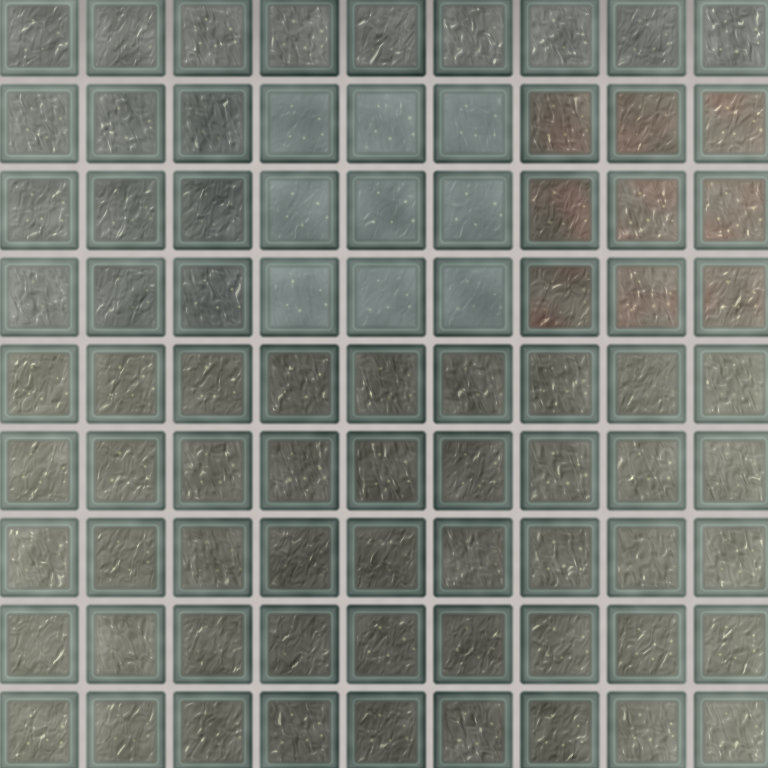
Give the GLSL for this texture, as a three.js fragment shader.

```glsl
// Wall of square glass blocks with crinkled panes, teal bevels and pale mortar joints.
varying vec2 vUv;

vec2 hash2(vec2 p) {
  p = vec2(dot(p, vec2(127.1, 311.7)), dot(p, vec2(269.5, 183.3)));
  return fract(sin(p) * 43758.5);
}

// Gradient noise, roughly -0.7 to 0.7
float noise(vec2 p) {
  vec2 i = floor(p), f = fract(p), u = f * f * f * (f * (f * 6.0 - 15.0) + 10.0);
  vec2 e = vec2(1.0, 0.0);
  float a = dot(hash2(i) * 2.0 - 1.0, f);
  float b = dot(hash2(i + e.xy) * 2.0 - 1.0, f - e.xy);
  float c = dot(hash2(i + e.yx) * 2.0 - 1.0, f - e.yx);
  float d = dot(hash2(i + e.xx) * 2.0 - 1.0, f - e.xx);
  return mix(mix(a, b, u.x), mix(c, d, u.x), u.y);
}

float roundBox(vec2 p, float halfSize, float radius) {
  vec2 q = abs(p) - halfSize + radius;
  return length(max(q, 0.0)) + min(max(q.x, q.y), 0.0) - radius;
}

// Height of the wrinkled glass
float wrinkles(vec2 p) {
  p += 0.9 * vec2(noise(p * 0.7), noise(p * 0.7 + 9.0));
  return noise(p) + 0.5 * noise(p * 2.1 + 5.0);
}

float line(float d, float width) {
  return exp(-d * d / (width * width));
}

void main() {
  // Nine blocks each way, the outer ones slightly cropped
  vec2 grid = (vUv - vec2(0.503, 0.5)) / 0.113 + 4.5;
  vec2 id = floor(grid);
  vec2 p = fract(grid) - 0.5;
  vec2 toCentre = (4.0 - id) / 4.0;
  vec2 rnd = hash2(id + 3.0);
  float outward = smoothstep(0.1, 1.0, abs(grid.x - 4.5) / 4.5);

  float edge = roundBox(p, 0.459, 0.05);
  float pane = roundBox(p + toCentre * 0.008, 0.375, 0.05);

  // Blurred scene behind the wall: bright window, brownish right side, grey top
  float upper = step(abs(id.y - 6.0), 1.5);
  float window = upper * step(abs(id.x - 4.0), 1.5);
  float reddish = upper * step(5.5, id.x);
  vec3 view = mix(vec3(0.35, 0.35, 0.32), vec3(0.53, 0.53, 0.48), outward);
  view = mix(view, vec3(0.46, 0.47, 0.46), 0.7 * step(7.5, id.y));
  view = mix(view, vec3(0.47, 0.51, 0.50) + 0.08 * p.y, window);
  view += vec3(-0.025, -0.01, 0.01) * upper * step(id.x, 2.5);
  float blotch = smoothstep(-0.2, 0.35, noise(grid * 1.7 + 4.0));
  view += vec3(0.03, -0.02, -0.02) * reddish * (0.4 + blotch);
  view += 0.04 * (rnd.x - 0.5) + 0.10 * noise(grid * 2.3);
  view += 0.03 * smoothstep(0.1, 0.36, abs(p.x)) - 0.01;

  // Fine crinkled relief lit from the upper left
  vec2 r = p * vec2(11.0, 7.5) + vec2(p.y * 3.0 * sign(rnd.x - 0.6), 0.0) + id * 17.0;
  vec2 lightStep = vec2(-0.11, 0.10);
  float relief = wrinkles(r + lightStep) - wrinkles(r - lightStep);
  float strength = mix(1.0, 0.3, window) * smoothstep(0.0, 0.08, -pane);
  view += relief * 0.16 * strength;
  view += vec3(0.17, 0.17, 0.13) * smoothstep(0.28, 0.6, relief) * strength;

  // Small sparkles, nearly in the same places on every block
  for (int i = 0; i < 5; i++) {
    float n = float(i);
    vec2 jitter = hash2(id + n * 7.3) - 0.5;
    vec2 spot = (hash2(vec2(n, 2.0)) - 0.5) * vec2(0.58, 0.5) + jitter * 0.09;
    if (i == 0) spot = vec2(-0.08, 0.19) + jitter * 0.03;
    float size = 0.013 + 0.008 * hash2(id + n).x;
    view += vec3(0.24, 0.25, 0.17) * line(length(p - spot), size) * (0.3 + 0.7 * rnd.y);
  }

  // Teal bevel, shaded on the sides that face the middle of the wall
  vec3 bevel = mix(vec3(0.38, 0.425, 0.405), vec3(0.52, 0.56, 0.53), outward);
  bevel += 0.04 * window + 0.08 * noise(grid * vec2(4.0, 5.0));
  vec2 facing = smoothstep(0.37, 0.45, p * sign(toCentre + 0.01));
  bevel -= 0.09 * max(facing.x, facing.y) * (1.0 - 0.5 * outward);
  bevel -= 0.06 * smoothstep(0.40, 0.45, -p.y);

  vec3 glass = mix(bevel, view, 1.0 - smoothstep(-0.06, 0.02, pane));
  glass += vec3(0.05, 0.07, 0.06) * line(pane - 0.004, 0.014);
  glass -= 0.03 * line(pane + 0.03, 0.02);
  glass -= vec3(0.07, 0.06, 0.06) * line(edge + 0.024, 0.018);

  // Mortar, slightly duller near the top and beside the glass
  vec3 mortar = vec3(0.775, 0.75, 0.74) + 0.03 * noise(grid * 6.0);
  mortar -= 0.13 * smoothstep(0.85, 1.0, vUv.y);

  vec3 color = mix(glass, mortar, smoothstep(-0.022, 0.022, edge));
  gl_FragColor = vec4(clamp(color, 0.0, 1.0), 1.0);
}
```
